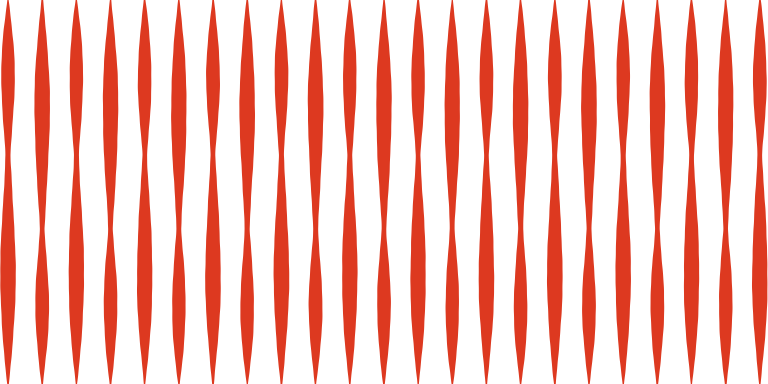
Reproduce this pattern procedurally as a Shadertoy shader.

```glsl
// Upright red stripes on white, each swelling into a short and a long spindle
// joined by a thin neck. Every second stripe is flipped top to bottom.
// The outline is built from eased spans, with layered sines as a slight hand-cut wobble.

const float HALF_PI = 1.5707963;
const vec3 PAPER = vec3(1.0);
const vec3 RED = vec3(0.865, 0.222, 0.125);

// Lengths are in canvas heights.
const float SPACING = 0.0890;
const float FIRST_CENTRE = 0.0208;

// Rises from 0 at 'start' to 1 at 'peak' with a rounded crest.
float swell(float v, float start, float peak, float sharpness) {
    float t = clamp((v - start) / (peak - start), 0.0, 1.0);
    return pow(sin(t * HALF_PI), sharpness);
}

// Half width of one stripe; v runs from the short spindle's tip to the long one's.
float spindleHalfWidth(float v) {
    const float TIP = 0.0020, NECK = 0.0063;
    const float SHORT_BULGE = 0.0176, LONG_BULGE = 0.0200;
    const float SHORT_PEAK = 0.203, NECK_POS = 0.404, LONG_PEAK = 0.724;

    if (v < SHORT_PEAK) return mix(TIP, SHORT_BULGE, swell(v, 0.0, SHORT_PEAK, 1.0));
    if (v < NECK_POS) return mix(NECK, SHORT_BULGE, swell(v, NECK_POS, SHORT_PEAK, 1.3));
    if (v < LONG_PEAK) return mix(NECK, LONG_BULGE, swell(v, NECK_POS, LONG_PEAK, 1.3));
    return mix(TIP, LONG_BULGE, swell(v, 1.0, LONG_PEAK, 1.0));
}

// Small irregularity in the range -1 to 1, different for each seed.
float wobble(float y, float seed) {
    return 0.5 * sin(y * 23.0 + seed * 2.4)
         + 0.3 * sin(y * 57.0 + seed * 5.1)
         + 0.2 * sin(y * 131.0 + seed * 9.7);
}

// Signed distance across the stripe, negative inside.
float stripeDistance(vec2 p, float id) {
    const float CUT_ERROR = 0.0007;
    float centre = FIRST_CENTRE + id * SPACING;
    float offset = p.x - centre;
    float flipped = mod(id, 2.0);
    float v = mix(1.0 - p.y, p.y, flipped);
    float side = offset < 0.0 ? 0.0 : 0.5;
    return abs(offset) - spindleHalfWidth(v) - CUT_ERROR * wobble(p.y, id + side);
}

void mainImage(out vec4 fragColor, in vec2 fragCoord) {
    float pixel = 1.0 / iResolution.y;
    vec2 p = fragCoord * pixel;

    // Nearest stripe
    float id = round((p.x - FIRST_CENTRE) / SPACING);
    float d = stripeDistance(p, id);

    // Edge smoothed over one pixel
    float ink = clamp(0.5 - d / pixel, 0.0, 1.0);
    fragColor = vec4(mix(PAPER, RED, ink), 1.0);
}
```
